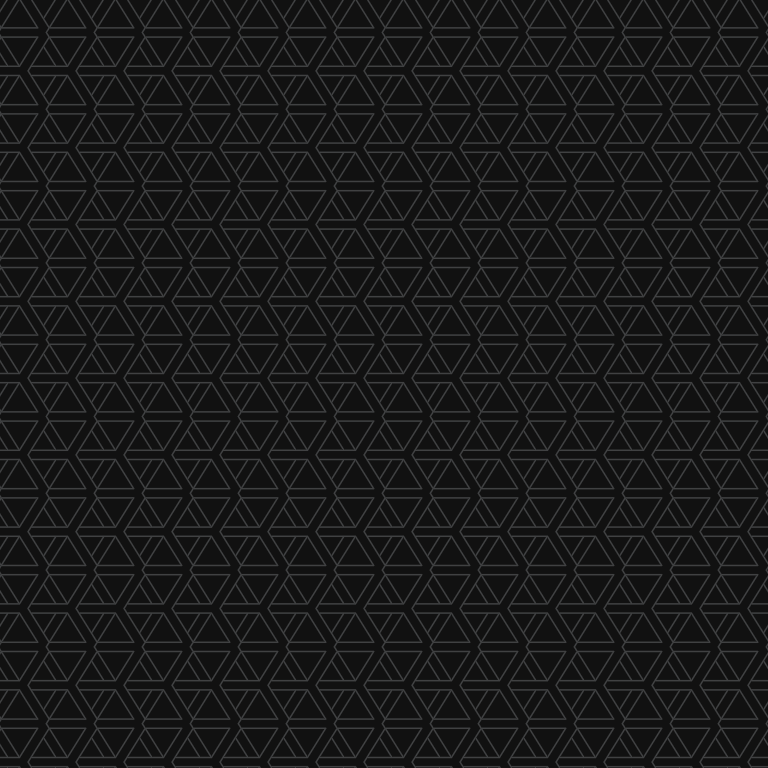
Give the GLSL for this pattern, as a WebGL 2 fragment shader.

```glsl
#version 300 es
precision highp float;

uniform vec2 u_resolution;
out vec4 fragColor;

// Distance to a segment a-b that recurs at every whole step in x;
// points are in cell units, the result is in canvas units.
float wrappedSegment(vec2 p, vec2 a, vec2 b, vec2 cellSize) {
    float middle = 0.5 * (a.x + b.x);
    p.x = middle + fract(p.x - middle + 0.5) - 0.5;
    vec2 toPoint = (p - a) * cellSize;
    vec2 along = (b - a) * cellSize;
    float t = clamp(dot(toPoint, along) / dot(along, along), 0.0, 1.0);
    return length(toPoint - along * t);
}

// Mirrors every other row, giving a height from 0 to 1.
float foldRows(float y) {
    return 1.0 - abs(mod(y, 2.0) - 1.0);
}

// Outlines of three interlaced sets of bands; h is half a band's height.
float weaveDistance(vec2 p, float h, vec2 cellSize) {
    vec2 corner = vec2(0.5 * h, h);
    vec2 apex = vec2(0.5 - 0.5 * h, 1.0 - h);
    vec2 farCorner = vec2(1.0 - 1.5 * h, h);
    vec2 baseLeft = vec2(1.5 * h - 0.5, 1.0 - h);

    // Large triangle, its left side reaching the pointed band end
    float d = wrappedSegment(p, vec2(0.0), apex, cellSize);
    d = min(d, wrappedSegment(p, apex, farCorner, cellSize));
    d = min(d, wrappedSegment(p, corner, farCorner, cellSize));

    // Small triangle, its sides running on beneath the next band
    d = min(d, wrappedSegment(p, corner, vec2(h - 0.5, 1.0), cellSize));
    d = min(d, wrappedSegment(p, baseLeft, apex, cellSize));
    vec2 smallApex = vec2(-0.5 * h, 3.0 * h);
    vec2 smallRight = vec2(0.5 - 2.5 * h, 1.0 - h);
    return min(d, wrappedSegment(p, smallApex, smallRight, cellSize));
}

// Smooth coverage of a line of the given width.
float stroke(float dist, float width, float pixel) {
    return clamp(0.5 + (0.5 * width - dist) / pixel, 0.0, 1.0);
}

void main() {
    const vec2 REPEATS = vec2(16.0, 20.0);
    const vec2 PHASE = vec2(0.035, 0.846);
    const float HALF_BAND = 0.12;
    const float LINE_WIDTH = 1.0 / 512.0;
    const vec3 GROUND = vec3(0.067);
    const vec3 LINE = vec3(0.25, 0.255, 0.26);

    vec2 uv = gl_FragCoord.xy / u_resolution;
    float pixel = 1.0 / min(u_resolution.x, u_resolution.y);

    vec2 cell = uv * REPEATS + PHASE;
    cell.y = foldRows(cell.y);

    float dist = weaveDistance(cell, HALF_BAND, 1.0 / REPEATS);
    fragColor = vec4(mix(GROUND, LINE, stroke(dist, LINE_WIDTH, pixel)), 1.0);
}
```
